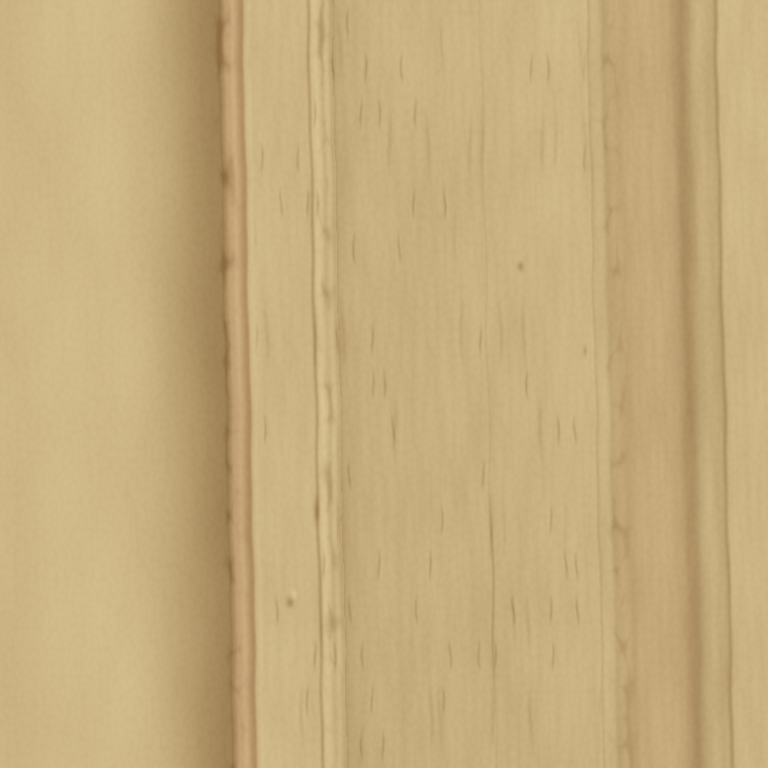
This texture is drawn by a WebGL 1 fragment shader. Its source:

```glsl
precision highp float;
uniform vec2 u_resolution;

#define LIGHT_PAINT vec3(0.83, 0.74, 0.55)
#define DARK_PAINT vec3(0.55, 0.43, 0.26)
#define ROSE_TINT vec3(0.005, -0.022, -0.012)
#define LEAN 0.0175
#define LEAN_GROWTH 0.006
#define GRAIN_DEPTH 0.09
#define MOTTLE_DEPTH 0.09
#define PORE_DEPTH 0.24

float hash(vec2 p) {
    p = fract(p * vec2(0.1031, 0.1137));
    p += dot(p, p.yx + 33.33);
    return fract((p.x + p.y) * p.x * 7.31);
}

// Distance to the nearest jittered cell centre
float cellular(vec2 p) {
    vec2 cell = floor(p), local = fract(p);
    float nearest = 2.0;
    for (int j = -1; j <= 1; j++) {
        for (int i = -1; i <= 1; i++) {
            vec2 o = vec2(float(i), float(j));
            vec2 id = cell + o + 100.0;
            vec2 centre = o + vec2(hash(id), hash(id + 57.3));
            nearest = min(nearest, length(centre - local));
        }
    }
    return nearest;
}

float line(float x, float centre, float width) {
    float d = (x - centre) / width;
    return exp(-d * d);
}

float band(float x, float a, float b, float soft) {
    return smoothstep(a - soft, a + soft, x) * (1.0 - smoothstep(b - soft, b + soft, x));
}

float spot(vec2 p, vec2 centre, vec2 size) {
    vec2 d = (p - centre) / size;
    return exp(-dot(d, d));
}

// Sparse short vertical scratches, one per chosen cell
float pores(vec2 p, vec2 scale, float density) {
    vec2 q = p * scale, id = floor(q) + 20.0, f = fract(q);
    float chosen = step(1.0 - density, hash(id));
    float x = 0.25 + 0.5 * hash(id + 11.7) + 0.08 * sin(f.y * 7.0 + id.x);
    float span = smoothstep(0.05, 0.4, f.y) * (1.0 - smoothstep(0.55, 0.95, f.y));
    return chosen * span * line(f.x, x, 0.16);
}

// Brightness across the boards and mouldings
float profile(float s, float down) {
    float t = 0.94 - 0.05 * line(s, 0.0, 0.05);
    float falloff = smoothstep(0.13, 0.30, s);
    t -= (0.32 * falloff + 0.40 * falloff * falloff) * (1.0 - smoothstep(0.284, 0.289, s));

    // Left moulding
    t -= 0.24 * band(s, 0.287, 0.316, 0.002);
    t -= 0.30 * line(s, 0.288, 0.0035);
    t += 0.13 * line(s, 0.302, 0.004);
    t -= 0.24 * line(s, 0.313, 0.005);
    t -= 0.06 * band(s, 0.318, 0.400, 0.003);
    t += 0.07 * line(s, 0.322, 0.004);

    // Narrow bead
    t -= 0.36 * line(s, 0.401, 0.0025);
    t += 0.07 * line(s, 0.409, 0.005);
    t -= 0.15 * line(s, 0.418, 0.004);
    t -= 0.22 * line(s, 0.430, 0.004);
    t -= 0.18 * exp(-max(s - 0.432, 0.0) / 0.022) * step(0.432, s);

    // Centre panel
    t -= (0.08 + 0.07 * down) * band(s, 0.433, 0.762, 0.004);
    t += 0.05 * line(s, 0.74, 0.045);

    // Right moulding
    t -= 0.22 * line(s, 0.765, 0.0025);
    t -= 0.12 * band(s, 0.767, 0.785, 0.003);
    t -= 0.22 * line(s, 0.785, 0.004);
    t -= 0.23 * band(s, 0.787, 0.930, 0.004);
    t -= 0.10 * line(s, 0.806, 0.005) * down;
    t += 0.06 * line(s, 0.840, 0.025);
    t -= 0.29 * line(s, 0.886, 0.012);
    t += 0.10 * line(s, 0.908, 0.010);
    t -= 0.38 * line(s, 0.931, 0.003);
    t -= (0.03 + 0.07 * down) * smoothstep(0.930, 0.935, s);
    return t;
}

void main() {
    vec2 uv = gl_FragCoord.xy / u_resolution;
    float down = 1.0 - uv.y;
    float s = uv.x - down * (LEAN + LEAN_GROWTH * uv.x);
    vec2 wood = vec2(s, uv.y);
    float wobble = 0.0008 * sin(uv.y * 23.0) + 0.0005 * sin(uv.y * 61.0 + 1.7);
    float tone = profile(s + wobble, down);

    // Grain, mottling and worn edges
    float bare = 0.35 + 0.65 * smoothstep(0.30, 0.34, s);
    tone -= GRAIN_DEPTH * bare * (cellular(wood * vec2(95.0, 9.0)) - 0.48);
    tone -= MOTTLE_DEPTH * (cellular(wood * vec2(13.0, 5.0) + 7.0) - 0.48);
    tone -= 0.07 * (cellular(wood * vec2(150.0, 110.0)) - 0.48);
    float wear = smoothstep(0.45, 0.95, cellular(vec2(s * 60.0, uv.y * 26.0)));
    tone -= 0.30 * wear * (line(s, 0.29, 0.012) + line(s, 0.416, 0.01) + line(s, 0.79, 0.012));

    // Scratches, a long crack and small knots
    float panel = band(s, 0.325, 0.76, 0.01);
    tone -= PORE_DEPTH * panel * pores(wood, vec2(85.0, 17.0), 0.09);
    tone -= 0.5 * PORE_DEPTH * panel * pores(wood + 0.37, vec2(60.0, 8.0), 0.16);
    float crack = line(s, 0.625 + 0.0015 * sin(uv.y * 31.0), 0.002);
    tone -= crack * (0.08 + 0.18 * band(uv.y, 0.13, 0.34, 0.04));
    tone -= 0.42 * spot(uv, vec2(0.678, 0.653), vec2(0.004, 0.006));
    tone -= 0.50 * spot(uv, vec2(0.378, 0.216), vec2(0.005, 0.007));
    tone += 0.20 * spot(uv, vec2(0.383, 0.225), vec2(0.004, 0.006));
    tone -= 0.40 * spot(uv, vec2(0.412, 0.335), vec2(0.004, 0.016));
    tone -= 0.30 * spot(uv, vec2(0.762, 0.543), vec2(0.003, 0.007));

    vec3 colour = mix(DARK_PAINT, LIGHT_PAINT, clamp(tone, 0.0, 1.08));
    float rose = band(s, 0.288, 0.316, 0.003) + 0.5 * band(s, 0.79, 0.885, 0.01);
    gl_FragColor = vec4(colour + ROSE_TINT * rose, 1.0);
}
```
